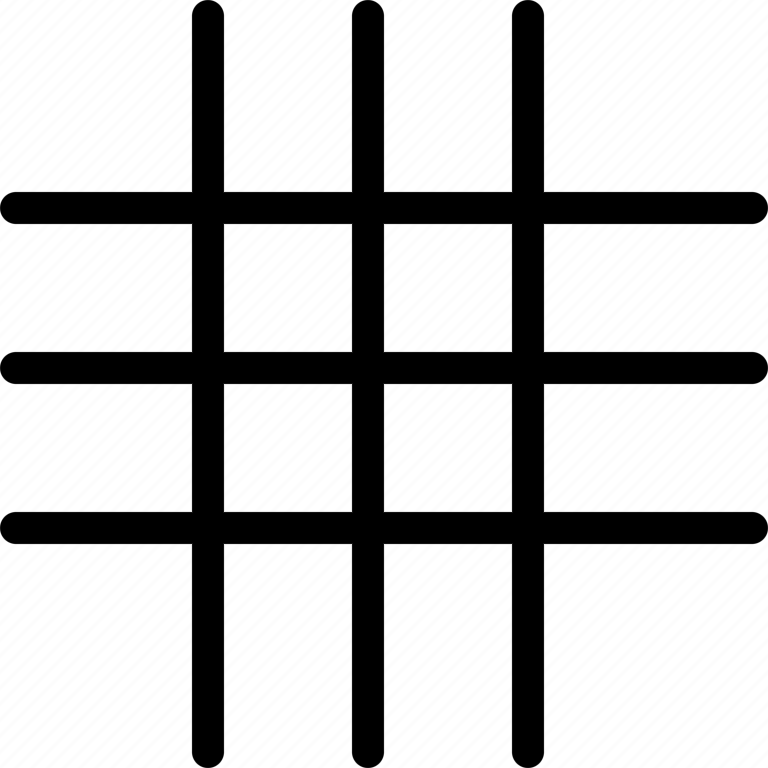
Write a three.js fragment shader that draws this pattern.

```glsl
// Three upright and three level round-ended black bars crossing on faintly hatched white.
varying vec2 vUv;

const float UNITS = 24.0;                   // bar widths across the tile
const float BAR_RADIUS = 0.5;               // half a bar width
const float BAR_STEP = 5.0;                 // spacing between bar centres
const int BAR_COUNT = 3;
const vec2 FIRST_BAR = vec2(6.5, 7.5);      // x of first upright bar, y of first level bar
const float EDGE = 0.024;                   // half width of the smoothed edge, in units
const float HATCH_COUNT = 48.0;             // whole number of diagonals, so the tile wraps
const float HATCH_DEPTH = 0.012;
const vec3 PAPER = vec3(1.0);
const vec3 INK = vec3(0.0);
const float TAU = 6.28318;

// Signed distance to a round-ended bar spanning the tile along p.y, centred at p.x = 0
float barDistance(vec2 p) {
  float alongEnd = max(abs(p.y - 0.5 * UNITS) - (0.5 * UNITS - BAR_RADIUS), 0.0);
  return length(vec2(p.x, alongEnd)) - BAR_RADIUS;
}

// Thin, soft diagonal lines rising to the right
float hatch(vec2 uv) {
  float wave = 0.5 + 0.5 * cos(TAU * HATCH_COUNT * (uv.x - uv.y));
  return wave * wave * wave;
}

void main() {
  vec2 p = vUv * UNITS;

  // Nearest of all bars in both directions
  float d = UNITS;
  for (int i = 0; i < BAR_COUNT; i++) {
    vec2 offset = p - FIRST_BAR - BAR_STEP * float(i);
    d = min(d, barDistance(vec2(offset.x, p.y)));
    d = min(d, barDistance(vec2(offset.y, p.x)));
  }

  // Ink over hatched paper
  vec3 ground = PAPER - HATCH_DEPTH * hatch(vUv);
  vec3 color = mix(INK, ground, smoothstep(-EDGE, EDGE, d));
  gl_FragColor = vec4(color, 1.0);
}
```
